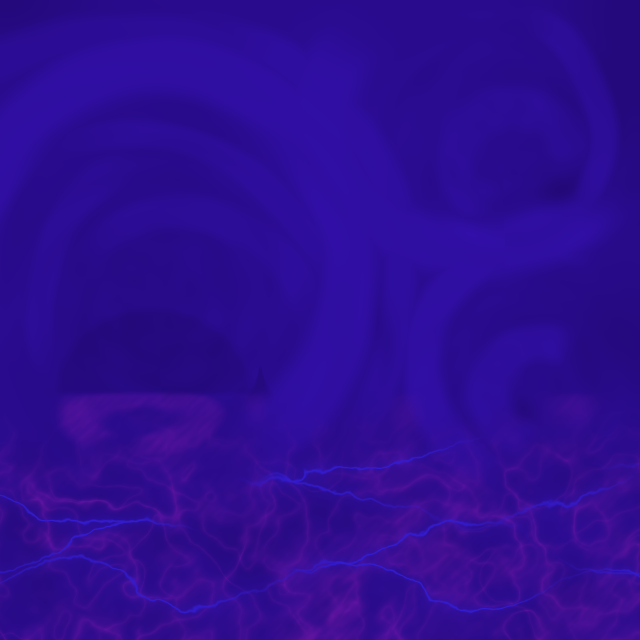
Give the GLSL for this background, as a Shadertoy shader.

```glsl
#define DEEP vec3(0.135, 0.033, 0.475)
#define BRIGHT vec3(0.195, 0.060, 0.665)
#define MAGENTA vec3(0.430, 0.085, 0.650)
#define VEIN_BLUE vec3(0.200, 0.110, 0.820)
#define HORIZON 0.37
#define STREAK_AMOUNT 0.20
#define FILAMENT_AMOUNT 0.48
#define VEIN_WIDTH 0.0035
#define VEIN_COUNT 4
#define PI 3.14159

vec2 hashGradient(vec2 cell) {
    vec2 k = vec2(dot(cell, vec2(127.1, 311.7)), dot(cell, vec2(269.5, 183.3)));
    return 2.0 * fract(sin(k) * 43758.5) - 1.0;
}

float gradientNoise(vec2 p) {
    vec2 i = floor(p), f = fract(p);
    vec2 u = f * f * f * (f * (f * 6.0 - 15.0) + 10.0);
    vec2 e = vec2(0.0, 1.0);
    float low = mix(dot(hashGradient(i), f), dot(hashGradient(i + e.yx), f - e.yx), u.x);
    float high = mix(dot(hashGradient(i + e), f - e), dot(hashGradient(i + 1.0), f - 1.0), u.x);
    return mix(low, high, u.y);
}

float fbm(vec2 p) {
    float sum = 0.0, gain = 0.5;
    for (int i = 0; i < 4; i++) {
        sum += gain * gradientNoise(p);
        p = mat2(1.6, 1.2, -1.2, 1.6) * p + 7.3;
        gain *= 0.5;
    }
    return sum;
}

// Soft elliptical brush stroke; angles run clockwise from straight up
float arc(vec2 p, vec2 center, vec2 radii, float aim, float span, float width) {
    vec2 q = (p - center) / radii;
    float turn = abs(mod(atan(q.x, q.y) - aim + PI, 2.0 * PI) - PI);
    float d = abs(length(q) - 1.0) * min(radii.x, radii.y);
    return smoothstep(width, width * 0.35, d) * smoothstep(span + 0.25, span - 0.25, turn);
}

float blob(vec2 p, vec2 center, vec2 radii) {
    vec2 q = (p - center) / radii;
    return exp(-dot(q, q));
}

// Bristle marks running around a center
float streaks(vec2 p, vec2 center, float reach) {
    vec2 q = p - center;
    float r = length(q);
    float marks = gradientNoise(vec2(r * 30.0, atan(q.x, q.y) * 1.6 + r * 5.0));
    return marks * smoothstep(reach, reach * 0.6, r) * smoothstep(0.0, 0.08, r);
}

// Brightness of the painted sky, 0 deep to 1 bright
float skyTone(vec2 p) {
    p += 0.012 * vec2(gradientNoise(p * 7.0), gradientNoise(p * 7.0 + 31.0));
    float t = 0.43 + 0.15 * fbm(p * 3.0);
    t -= 0.40 * blob(p, vec2(1.0, 0.96), vec2(0.13, 0.28));
    t -= 0.35 * blob(p, vec2(0.0, 1.0), vec2(0.13, 0.08));
    t -= 0.28 * blob(p, vec2(0.98, 0.47), vec2(0.17, 0.10));
    t -= 0.14 * blob(p, vec2(0.22, 0.58), vec2(0.18, 0.22));
    t += 0.25 * blob(p, vec2(0.50, 0.72), vec2(0.12, 0.16));

    // Left whirl
    float left = arc(p, vec2(0.25, 0.58), vec2(0.295, 0.32), 0.6, 2.0, 0.065);
    left = max(left, 0.8 * arc(p, vec2(0.25, 0.56), vec2(0.38, 0.40), 1.2, 0.9, 0.038));
    left = max(left, 0.6 * arc(p, vec2(0.20, 0.45), vec2(0.33, 0.34), 0.5, 0.7, 0.030));
    left = max(left, 0.5 * arc(p, vec2(0.28, 0.43), vec2(0.22, 0.24), 0.3, 0.9, 0.035));
    left = max(left, 0.5 * arc(p, vec2(0.20, 0.70), vec2(0.36, 0.25), -0.1, 0.7, 0.040));
    left = max(left, 0.5 * arc(p, vec2(0.25, 0.50), vec2(0.19, 0.25), -1.1, 0.7, 0.030));
    // Upper right whirl
    float upper = arc(p, vec2(0.75, 0.81), vec2(0.25, 0.20), -2.5, 1.5, 0.060);
    upper = max(upper, 0.65 * arc(p, vec2(0.75, 0.79), vec2(0.19, 0.20), 1.6, 1.1, 0.032));
    upper = max(upper, 0.45 * arc(p, vec2(0.80, 0.75), vec2(0.09, 0.08), -0.6, 2.1, 0.045));
    // Lower right whirl
    float lower = arc(p, vec2(0.85, 0.43), vec2(0.19), -1.2, 1.5, 0.042);
    lower = max(lower, 0.75 * arc(p, vec2(0.85, 0.385), vec2(0.09, 0.08), -1.2, 1.6, 0.042));
    t = mix(t, 0.92, 0.85 * max(left, max(upper, lower)));

    t -= 0.35 * blob(p, vec2(0.875, 0.705), vec2(0.035, 0.03));
    t -= 0.35 * blob(p, vec2(0.81, 0.355), vec2(0.022, 0.025));
    t -= 0.30 * blob(p, vec2(0.605, 0.47), vec2(0.018, 0.06));
    t += STREAK_AMOUNT * (streaks(p, vec2(0.25, 0.53), 0.46)
        + streaks(p, vec2(0.79, 0.77), 0.26) + streaks(p, vec2(0.82, 0.38), 0.24));
    return t;
}

void mainImage(out vec4 fragColor, in vec2 fragCoord) {
    vec2 p = fragCoord / iResolution.xy;
    float tone = skyTone(p);

    // Dark dome with a flat base, and a small spike beside it
    float dome = length((p - vec2(0.24, 0.385)) / vec2(0.155, 0.135));
    tone -= 0.22 * smoothstep(1.04, 0.9, dome) * smoothstep(0.38, 0.39, p.y);
    float spike = 0.003 + 0.022 * pow(clamp((0.43 - p.y) / 0.045, 0.0, 1.0), 2.0);
    tone -= 0.30 * smoothstep(spike, 0.4 * spike, abs(p.x - 0.407))
        * smoothstep(0.432, 0.42, p.y) * smoothstep(0.36, 0.40, p.y);

    // Murky ground
    float ground = smoothstep(HORIZON, HORIZON - 0.15, p.y + 0.10 * fbm(p * 6.0));
    tone = mix(tone, 0.30 + 0.7 * fbm(p * 9.0 + 4.0), 0.75 * ground);
    vec3 color = mix(DEEP, BRIGHT, clamp(tone, 0.0, 1.0));

    // Magenta filaments and haze
    vec2 warp = vec2(fbm(p * 5.0 + 2.0), fbm(p * 5.0 + 17.0));
    float ridge = abs(gradientNoise(p * 8.0 + 3.0 * warp));
    float fine = abs(gradientNoise(p * 13.0 + 4.0 * warp.yx + 9.0));
    float glow = ground * (exp(-ridge * 13.0) + 0.6 * exp(-fine * 14.0));
    glow *= 0.55 + 1.3 * clamp(0.35 + fbm(p * 4.0 + 23.0), 0.0, 1.0);
    glow += 0.30 * ground * smoothstep(-0.1, 0.5, fbm(p * 5.0 + 40.0));
    float cut = smoothstep(0.392, 0.378, p.y);
    vec2 bent = p + 0.05 * warp;
    glow += 0.75 * cut * arc(bent, vec2(0.225, 0.345), vec2(0.085, 0.036), 0.3, 2.8, 0.022);
    glow += cut * (0.55 * blob(p, vec2(0.635, 0.350), vec2(0.022, 0.035))
        + 0.65 * blob(bent, vec2(0.895, 0.365), vec2(0.035, 0.025))
        + 0.40 * blob(p, vec2(0.40, 0.365), vec2(0.018, 0.03))
        + 0.40 * blob(p, vec2(0.12, 0.355), vec2(0.025, 0.03)));
    float fibres = 0.85 + 0.4 * gradientNoise(vec2(p.x + p.y, (p.y - p.x) * 4.0) * 22.0);
    color = mix(color, MAGENTA, clamp(glow * fibres * FILAMENT_AMOUNT, 0.0, 0.75));

    // Jagged blue veins wandering across the ground
    vec2 jag = p + 0.09 * warp + 0.025 * vec2(fbm(p * 22.0), fbm(p * 22.0 + 50.0));
    for (int i = 0; i < VEIN_COUNT; i++) {
        float n = float(i);
        float path = 0.275 - 0.062 * n + 0.035 * sin(jag.x * (9.0 + 2.0 * n) + 1.7 * n + 1.2);
        float d = abs(jag.y - path);
        float presence = smoothstep(-0.25, 0.15, gradientNoise(vec2(p.x * 4.0, n * 5.3 + 0.4)));
        float line = 0.75 * smoothstep(VEIN_WIDTH, 0.0, d) + 0.22 * exp(-d * 110.0);
        color = mix(color, VEIN_BLUE, line * presence);
    }
    fragColor = vec4(color, 1.0);
}
```
